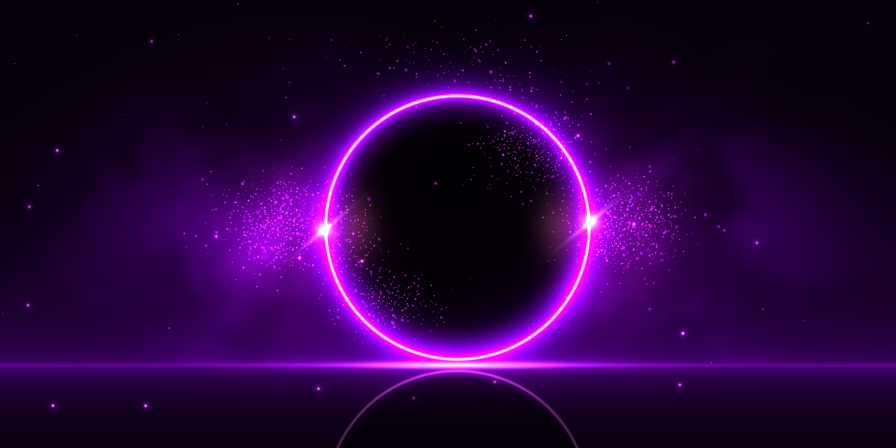
Give the GLSL for this background, as a WebGL 2 fragment shader.

```glsl
#version 300 es
precision highp float;
// Neon ring with two flares, drifting nebula and sparks above a glossy floor.
uniform vec2 u_resolution;
out vec4 outColor;

const vec2 CENTER = vec2(1.021, 0.492);
const float RADIUS = 0.294;
const float HORIZON = 0.185;
const vec3 NIGHT = vec3(0.015, 0.0, 0.03);
const vec3 VIOLET = vec3(0.40, 0.0, 0.66);
const vec3 MAGENTA = vec3(0.86, 0.06, 1.0);
const vec3 PINK_WHITE = vec3(1.0, 0.86, 1.0);

float hash(vec2 p) {
  vec3 q = fract(p.xyx * vec3(0.1031, 0.1030, 0.0973));
  q += dot(q, q.yzx + 33.33);
  return fract((q.x + q.y) * q.z);
}

float noise(vec2 p) {
  vec2 i = floor(p), f = fract(p);
  f = f * f * (3.0 - 2.0 * f);
  return mix(mix(hash(i), hash(i + vec2(1, 0)), f.x),
             mix(hash(i + vec2(0, 1)), hash(i + vec2(1, 1)), f.x), f.y);
}

float fbm(vec2 p) {
  float sum = 0.0, amp = 0.5;
  for (int i = 0; i < 5; i++) {
    sum += amp * noise(p);
    p = mat2(1.6, 1.2, -1.2, 1.6) * p + 7.3;
    amp *= 0.5;
  }
  return sum;
}

// Soft elliptical spot, one at its center
float spot(vec2 p, vec2 center, vec2 size) {
  vec2 q = (p - center) / size;
  return exp(-dot(q, q));
}

// Where sparks gather: beside both flares, along the inner rim, above the ring
float sparkDensity(vec2 p) {
  float d = 0.7 * spot(p, vec2(0.63, 0.50), vec2(0.10, 0.075));
  d += 0.7 * spot(p, vec2(1.39, 0.50), vec2(0.10, 0.075));
  d += 0.4 * spot(p, vec2(0.86, 0.33), vec2(0.09, 0.06));
  d += 0.4 * spot(p, vec2(1.19, 0.67), vec2(0.09, 0.07));
  d += 0.3 * spot(p, vec2(0.79, 0.47), vec2(0.05, 0.07));
  return d + 0.07 * spot(p, vec2(1.04, 0.85), vec2(0.22, 0.06));
}

// One jittered dot per cell of a turned grid, kept with the chance given by density
float sparks(vec2 p, float cells, float angle, float seed, float pixel) {
  mat2 turn = mat2(cos(angle), sin(angle), -sin(angle), cos(angle));
  vec2 q = turn * p * cells;
  vec2 id = floor(q), key = id + seed;
  vec2 jitter = 0.23 + 0.54 * vec2(hash(key + 11.0), hash(key + 37.0));
  float size = mix(0.08, 0.22, hash(key + 71.0));
  float d = length(q - id - jitter);
  float keep = step(hash(key), sparkDensity((id + jitter) / cells * turn));
  float edge = pixel * cells * 0.7;
  return keep * (1.0 - smoothstep(size - edge, size + edge, d)) * mix(0.25, 1.0, hash(key + 93.0));
}

// Sparse glowing stars
vec3 stars(vec2 p, float cells, float chance, float seed) {
  vec2 key = floor(p * cells) + seed;
  vec2 jitter = 0.25 + 0.5 * vec2(hash(key + 5.0), hash(key + 19.0));
  float d = length(fract(p * cells) - jitter) / cells;
  float level = step(hash(key), chance) * mix(0.35, 0.9, hash(key + 43.0));
  return level * (PINK_WHITE * exp(-d * d / 0.000008) + 0.3 * MAGENTA * exp(-d * d / 0.00008));
}

// White core, magenta halo and a slanted streak
vec3 flare(vec2 q) {
  float r = length(q);
  vec2 s = mat2(0.77, -0.64, 0.64, 0.77) * q;
  float streak = exp(-abs(s.x) / 0.028 - s.y * s.y / 0.00002);
  return PINK_WHITE * (1.3 * exp(-r * r / 0.00025) + streak) + MAGENTA * 0.6 * exp(-r / 0.04);
}

vec3 backdrop(vec2 p) {
  vec2 q = vec2(abs(p.x - CENTER.x), p.y);
  float rise = p.y - HORIZON;
  if (rise < 0.0) return NIGHT + VIOLET * 0.52 * exp(rise / 0.08);
  float cloud = smoothstep(0.25, 0.70, fbm(p * 4.0 + 3.0));
  float reach = spot(q, vec2(0.30, 0.46), vec2(0.44, 0.27));
  vec3 col = NIGHT + VIOLET * 0.42 * exp(-rise / 0.17);
  col += VIOLET * reach * (0.22 + 0.62 * cloud);
  return col + MAGENTA * spot(q, vec2(0.35, 0.47), vec2(0.14, 0.15)) * (0.25 + 0.25 * cloud);
}

vec3 ring(float d, float pixel, float lower) {
  float core = 1.0 - smoothstep(0.003 - pixel, 0.003 + pixel, abs(d));
  float width = d < 0.0 ? mix(0.022, 0.036, lower) : 0.032;
  vec3 glow = MAGENTA * 0.75 * exp(-abs(d) / 0.011) + vec3(0.46, 0.0, 0.88) * exp(-abs(d) / width);
  return glow + PINK_WHITE * core;
}

void main() {
  vec2 p = gl_FragCoord.xy / u_resolution.y;
  p.x += 1.0 - 0.5 * u_resolution.x / u_resolution.y;
  float pixel = 1.0 / u_resolution.y;
  float d = length(p - CENTER) - RADIUS;
  float rise = p.y - HORIZON;
  float above = smoothstep(-pixel, pixel, rise);
  float x = p.x - CENTER.x;

  // Background with a dark portal
  vec3 col = backdrop(p);
  col *= mix(0.06, 1.0, smoothstep(-0.08, 0.0, d));

  // Warm light inside the portal near the flares
  float warm = spot(vec2(abs(x), p.y), vec2(0.225, 0.495), vec2(0.045, 0.07));
  col += vec3(0.22, 0.11, 0.14) * warm * (1.0 - smoothstep(-0.02, 0.0, d));

  // Ring, sparks and flares
  float lower = smoothstep(0.2, -0.25, p.y - CENTER.y);
  col += ring(d, pixel, lower) * above;
  for (int i = 0; i < 4; i++) {
    float layer = float(i);
    float s = sparks(p, 58.0 + 21.0 * layer, 0.4 + 0.7 * layer, 17.0 * layer, pixel);
    col += mix(MAGENTA, vec3(1.0, 0.62, 0.95), 0.25 * layer) * s * 0.6 * above;
  }
  col += stars(p, 5.0, 0.3, 8.0) * smoothstep(-0.04, 0.02, d);
  col += stars(p, 13.0, 0.4 * sparkDensity(p), 50.0) * above;
  col += flare(p - vec2(0.724, 0.487)) + flare(p - vec2(1.318, 0.505));

  // Mirrored ring on the floor
  float mirror = length(vec2(x, 2.0 * HORIZON - p.y - CENTER.y)) - RADIUS;
  float fade = exp(min(rise, 0.0) / 0.05);
  float arc = exp(-mirror * mirror / 0.000009);
  col *= mix(1.0, mix(0.45, 1.0, smoothstep(-0.02, 0.0, mirror)), 1.0 - above);
  col += (1.0 - above) * (vec3(0.24, 0.16, 0.20) + MAGENTA * 0.5 * fade) * arc;
  col += (1.0 - above) * MAGENTA * 0.18 * fade * exp(-abs(mirror) / 0.025);

  // Horizon light
  float line = exp(-abs(rise) / 0.005);
  col += MAGENTA * line * (0.15 + 0.6 * exp(-x * x / 0.14));
  col += VIOLET * exp(-abs(rise) / 0.022) * (0.12 + 0.6 * exp(-x * x / 0.10));
  col += PINK_WHITE * exp(-x * x / 0.028) * exp(-rise * rise / 0.00004);

  outColor = vec4(clamp(col, 0.0, 1.0), 1.0);
}
```
